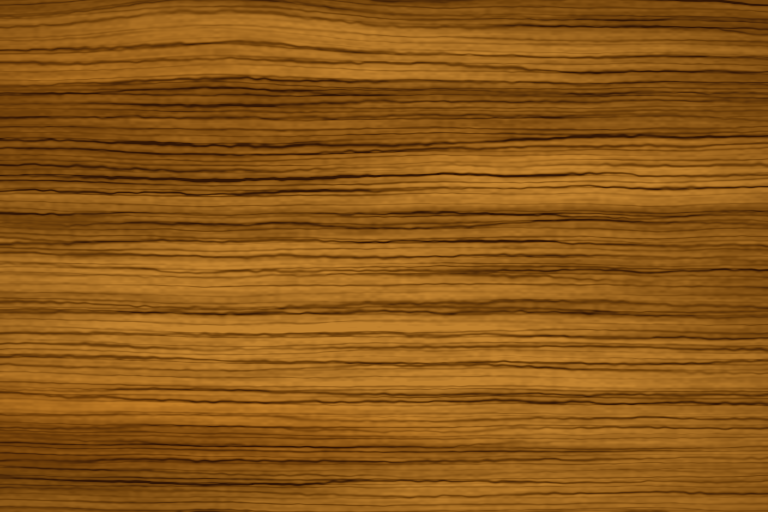
Reproduce this texture procedurally as a Shadertoy shader.

```glsl
// Zebra-striped wood veneer with nearly level grain and darkened corners.
// Rows of wandering veins, broad brown bands and fine fibres add up to a
// single tone, which a dark-to-golden colour ramp turns into wood.

float hash(vec2 p) {
    vec3 q = fract(p.xyx * vec3(0.1031, 0.1030, 0.0973));
    q += dot(q, q.yzx + 33.33);
    return fract((q.x + q.y) * q.z);
}

float noise(vec2 p) {
    vec2 cell = floor(p), f = fract(p);
    f = f * f * (3.0 - 2.0 * f);
    return mix(mix(hash(cell), hash(cell + vec2(1, 0)), f.x),
               mix(hash(cell + vec2(0, 1)), hash(cell + vec2(1, 1)), f.x), f.y);
}

float fbm(vec2 p) {
    float sum = 0.0, amp = 0.5;
    for (int i = 0; i < 4; i++) {
        sum += amp * noise(p);
        p = p * 2.03 + 17.7;
        amp *= 0.5;
    }
    return sum / 0.9375;
}

// One vein per row: x holds the dark core, y the soft stain along one side
vec2 veins(vec2 p, float rows, float thickness, float seed) {
    float y = p.y * rows, core = 0.0, stain = 0.0;
    for (int i = -1; i <= 1; i++) {
        float row = floor(y) + float(i);
        float lane = row * 7.0 + seed;
        float jitter = hash(vec2(lane, seed + 3.0));
        float wander = 0.50 * (noise(vec2(p.x * 2.5, lane)) - 0.5)
                     + 0.14 * (noise(vec2(p.x * 15.0, lane + 1.0)) - 0.5)
                     + 0.10 * (noise(vec2(p.x * 60.0, lane + 2.0)) - 0.5);
        float d = y - (row + 0.5 + 0.8 * (jitter - 0.5) + wander);

        // Each vein swells, thins and fades along its length
        float swell = noise(vec2(p.x * 12.0, lane + 3.0));
        float fade = smoothstep(0.10, 0.60, noise(vec2(p.x * 2.2, lane + 4.0)));
        float strength = mix(0.4, 1.0, fade) * mix(0.5, 1.0, hash(vec2(seed, lane)));
        float w = thickness * rows * mix(0.6, 1.4, swell);
        core = max(core, strength * exp(-d * d / (w * w)));

        float side = jitter > 0.5 ? d : -d;
        stain = max(stain, strength * exp(-max(side, 0.0) * 4.0)
                           * smoothstep(-w, w, side));
    }
    return vec2(core, stain);
}

void mainImage(out vec4 fragColor, in vec2 fragCoord) {
    vec2 uv = fragCoord / iResolution.xy;
    vec2 p = fragCoord / iResolution.y;

    // Grain flow: undulating near the top, almost straight below
    float sway = mix(0.012, 0.065, smoothstep(0.5, 0.9, p.y));
    vec2 g = p;
    g.y += sway * (noise(vec2(p.x * 2.3 + 4.0, p.y * 3.0)) - 0.5);
    g.y += 0.005 * (noise(vec2(p.x * 7.0, p.y * 9.0 + 5.0)) - 0.5);

    // Uneven spacing crowds the veins in some places
    vec2 s = vec2(g.x, g.y + 0.05 * noise(vec2(2.5, g.y * 6.0)) + 1.0);
    vec2 bold = veins(s, 35.0, 0.0029, 11.0);
    vec2 thin = veins(s, 74.0, 0.0019, 47.0);

    // Broad bands, long streaks and short fibre flecks
    float band = smoothstep(0.32, 0.70, fbm(vec2(g.x * 0.5 + 3.0, g.y * 14.0)));
    float streak = fbm(vec2(g.x * 2.0, g.y * 80.0)) - 0.5;
    float fibre = noise(vec2(g.x * 14.0, g.y * 180.0)) - 0.5;
    float fleck = noise(vec2(g.x * 85.0, g.y * 200.0)) - 0.5;

    float tone = 1.18 - 0.42 * band + 0.38 * streak + 0.16 * fibre + 0.14 * fleck;
    tone -= 0.76 * bold.x + 0.22 * bold.y;
    tone -= (0.34 + 0.20 * band) * thin.x + 0.08 * thin.y;

    // Light falls off toward the corners
    vec2 q = uv * 2.0 - 1.0;
    tone *= 1.0 - 0.20 * dot(q, q);
    tone = clamp(tone, 0.0, 1.12);

    // Dark vein, brown, golden wood
    vec3 color = mix(vec3(0.18, 0.075, 0.015), vec3(0.45, 0.265, 0.045),
                     smoothstep(-0.10, 0.55, tone));
    color = mix(color, vec3(0.70, 0.465, 0.158), max(tone - 0.5, 0.0) * 2.0);

    // Some layers lean toward orange ochre
    float ochre = smoothstep(0.45, 0.75, noise(vec2(g.x * 0.5, g.y * 7.0 + 20.0)));
    color *= mix(vec3(1.0), vec3(1.0, 0.96, 0.82), ochre);

    fragColor = vec4(color, 1.0);
}
```
